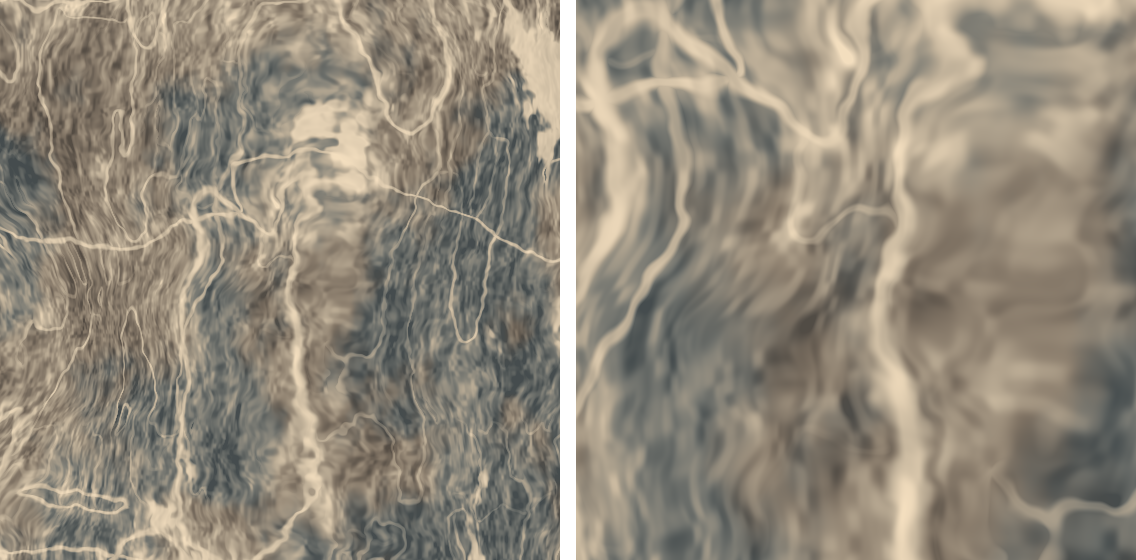
Left: the whole. Right: its middle third, enlarged.
Reproduce this texture procedurally as a WebGL 1 fragment shader.

```glsl
precision highp float;
// Weathered brown and slate stone with upright grain, cream veins and chalky patches.
uniform vec2 u_resolution;

const vec3 SHADOW = vec3(0.39, 0.37, 0.33);
const vec3 CREAM = vec3(0.93, 0.85, 0.73);
const vec3 SLATE_SHIFT = vec3(-0.045, -0.005, 0.03);
const vec3 BROWN_SHIFT = vec3(0.015, -0.005, -0.01);

float hash(vec2 p) {
  vec3 h = fract(vec3(p.xyx) * 0.1031);
  h += dot(h, h.yzx + 33.33);
  return fract((h.x + h.y) * h.z);
}

float noise(vec2 p) {
  vec2 cell = floor(p);
  vec2 f = fract(p);
  f = f * f * f * (f * (f * 6.0 - 15.0) + 10.0);
  float low = mix(hash(cell), hash(cell + vec2(1.0, 0.0)), f.x);
  float high = mix(hash(cell + vec2(0.0, 1.0)), hash(cell + 1.0), f.x);
  return mix(low, high, f.y);
}

float fbm(vec2 p) {
  float sum = 0.0;
  float weight = 0.5;
  for (int i = 0; i < 5; i++) {
    sum += weight * noise(p);
    p = mat2(0.8, 0.6, -0.6, 0.8) * p * 2.03 + 17.3;
    weight *= 0.5;
  }
  return sum / 0.96875;
}

vec2 noise2(vec2 p) {
  return vec2(noise(p), noise(p + 41.7)) - 0.5;
}

// Smooth field whose middle level traces the veins.
float veinField(vec2 p) {
  return 0.72 * noise(p) + 0.28 * noise(p * 2.1 + 9.2) - 0.5;
}

// Approximate canvas distance to the nearest vein.
float veinDistance(vec2 p, vec2 scale, float seed) {
  float stepSize = 0.002;
  float n = veinField(p * scale + seed);
  float dx = veinField((p + vec2(stepSize, 0.0)) * scale + seed) - n;
  float dy = veinField((p + vec2(0.0, stepSize)) * scale + seed) - n;
  return abs(n) / max(length(vec2(dx, dy)) / stepSize, 0.4);
}

float line(float dist, float width) {
  return 1.0 - smoothstep(width * 0.2, width, dist);
}

// Upright streaks, lit from one side like shallow relief.
float grain(vec2 p) {
  float streak = noise(p * vec2(95.0, 26.0)) - 0.5;
  float speck = noise(p * vec2(190.0, 95.0) + 5.0) - 0.5;
  vec2 reliefPoint = p * vec2(75.0, 38.0) + 13.0;
  float relief = noise(reliefPoint) - noise(reliefPoint + vec2(0.55, -0.4));
  return 0.34 * streak + 0.34 * speck + 0.3 * relief;
}

// Chalky deposits with ragged, upright edges.
float chalk(vec2 uv, vec2 bent) {
  float body = fbm(uv * vec2(4.2, 3.2) + vec2(3.4, 21.6));
  float ragged = noise(bent * vec2(48.0, 26.0)) - 0.5;
  float fine = noise(bent * vec2(110.0, 70.0)) - 0.5;
  return smoothstep(0.63, 0.70, body + 0.11 * ragged + 0.06 * fine);
}

void main() {
  vec2 uv = gl_FragCoord.xy / u_resolution.y;

  // Bend the stone broadly, then roughen it finely.
  vec2 bent = uv + vec2(0.20, 0.07) * noise2(uv * 2.6 + 4.0);
  bent += 0.035 * noise2(uv * 9.0) + 0.011 * noise2(uv * 32.0);
  vec2 rough = bent + 0.006 * noise2(uv * 75.0);

  // Ground tone and grain.
  float slate = smoothstep(0.46, 0.64, fbm(uv * vec2(5.5, 4.0) + 31.0));
  float clouds = fbm(bent * vec2(9.0, 5.0) + 7.0) - 0.5;
  float tone = 0.28 + 0.6 * clouds - 0.15 * slate + grain(bent);

  // Vein distances, from trunks to hairs.
  float trunk = veinDistance(rough, vec2(5.5, 1.5), 12.4);
  float branch = veinDistance(rough, vec2(11.0, 3.6), 57.1);
  float hair = veinDistance(rough, vec2(24.0, 8.0), 83.6);
  float crossing = veinDistance(rough + vec2(0.0, 0.3 * uv.x * uv.x), vec2(1.3, 4.6), 25.9);

  // Pale fringes of short upright threads beside the larger veins.
  float fringe = exp(-trunk / 0.035) + 0.5 * exp(-crossing / 0.022);
  float threads = smoothstep(0.3, 0.8, noise(rough * vec2(80.0, 24.0) + 3.0));
  tone += 0.38 * fringe * (0.25 + threads);

  // Veins swell and fade along their length.
  float swell = noise(uv * 8.0 + 19.0);
  float fade = smoothstep(0.25, 0.65, noise(uv * 6.0 + 63.0));
  float veins = 0.9 * line(trunk, mix(0.004, 0.012, swell));
  veins = max(veins, 0.75 * line(branch, mix(0.003, 0.007, swell)) * mix(0.25, 1.0, fade));
  veins = max(veins, 0.55 * line(hair, 0.0045) * mix(0.8, 0.15, fade));
  veins = max(veins, 0.85 * line(crossing, mix(0.003, 0.007, swell)));
  tone = mix(tone, 0.94 + 0.5 * grain(bent), veins * 0.85);

  // Chalk fills the patches last.
  float patchCover = chalk(uv, rough);
  tone = mix(tone, 0.91 + 0.35 * clouds + 0.22 * grain(bent), patchCover * 0.93);

  tone = clamp(tone, -0.14, 1.04);
  vec3 color = mix(SHADOW, CREAM, tone);
  float darkness = 1.0 - smoothstep(0.1, 0.75, tone);
  color += mix(BROWN_SHIFT, SLATE_SHIFT, slate) * darkness;
  gl_FragColor = vec4(color, 1.0);
}
```
